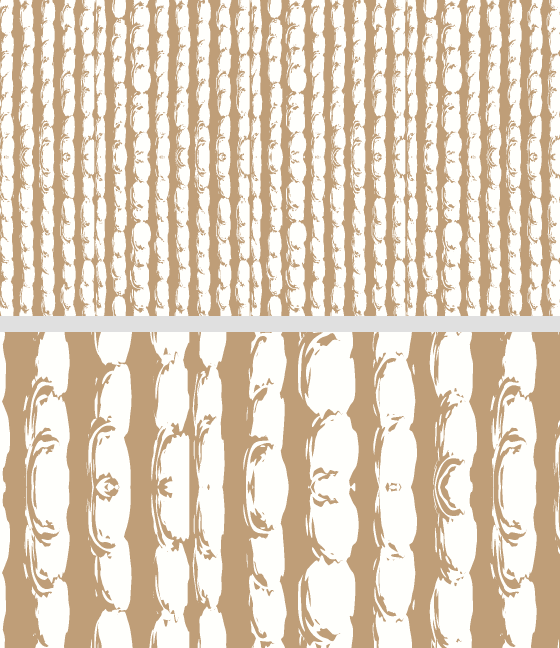
Top, the full canvas; bottom, a detail of the centre.
Reproduce this pattern procedurally as a Shadertoy shader.

```glsl
// Dry-brush vertical stripes, white on tan: a panel of eight uneven strokes
// repeats across and mirrors about the middle. Each stroke is a stack of
// overlapping dabs, every dab cutting a bristly crescent into the one above.

const vec3 GROUND = vec3(0.75, 0.62, 0.47);
const vec3 PAINT = vec3(1.0, 1.0, 0.99);

const float PANEL_WIDTH = 0.4926;  // all lengths in canvas heights
const float PANEL_START = 0.298;
const float MIRROR_Y = 0.503;
const float DAB_PITCH = 0.067;
const float DAB_SQUASH = 1.6;      // dab height is about 1.25 pitches
const float DAB_ROUNDNESS = 2.4;   // superellipse exponent
const float WOBBLE = 0.006;        // sideways drift of a stroke
const float BRISTLES = 8.0;        // bristle lines per half width
const int SAMPLES = 3;             // antialiasing grid per axis

// Stroke centre, half width, dryness
const int STROKES = 8;
const vec3 STROKE[STROKES] = vec3[](
    vec3(0.021, 0.0155, 0.9), vec3(0.081, 0.0210, 0.8),
    vec3(0.148, 0.0270, 0.2), vec3(0.215, 0.0210, 0.5),
    vec3(0.281, 0.0195, 0.4), vec3(0.347, 0.0195, 0.3),
    vec3(0.412, 0.0195, 0.4), vec3(0.475, 0.0195, 0.5));

vec2 hash2(vec2 p) {
    vec3 q = fract(p.xyx * vec3(0.1031, 0.1030, 0.0973));
    q += dot(q, q.yzx + 33.33);
    return fract((q.xx + q.yz) * q.zy);
}

float cornerSlope(vec2 cell, vec2 offset) {
    return dot(hash2(cell) * 2.0 - 1.0, offset);
}

// Gradient noise, roughly -0.7 to 0.7
float gradientNoise(vec2 p) {
    vec2 i = floor(p), f = fract(p);
    vec2 u = f * f * f * (f * (f * 6.0 - 15.0) + 10.0);
    vec2 e = vec2(1.0, 0.0);
    float low = mix(cornerSlope(i, f), cornerSlope(i + e, f - e), u.x);
    float high = mix(cornerSlope(i + e.yx, f - e.yx),
                     cornerSlope(i + 1.0, f - 1.0), u.x);
    return 1.2 * mix(low, high, u.y);
}

// Paint of one stroke; q.x in half widths, q.y in dab pitches
float strokePaint(vec2 q, float id, float dryness) {
    float paint = 0.0;
    float row = floor(q.y);
    for (int k = 1; k >= -1; k--) {
        vec2 dabId = vec2(id * 7.0 + 3.0, row + float(k) + 40.0);
        vec2 jitter = hash2(dabId) - 0.5;
        vec2 traits = hash2(dabId + 91.0);
        vec2 seed = dabId * 13.7;

        vec2 centre = vec2(0.24 * jitter.x, row + float(k) + 0.5 + 0.3 * jitter.y);
        vec2 d = (q - centre) * vec2(1.0, DAB_SQUASH);
        vec2 a = pow(abs(d) + 1e-4, vec2(DAB_ROUNDNESS));
        float r = pow(a.x + a.y, 1.0 / DAB_ROUNDNESS);
        float angle = atan(d.y, -d.x);

        // Solid body, drawn in on the upper left where the brush lifts
        float lift = smoothstep(0.1, 0.9, dot(d / (length(d) + 1e-4), vec2(-0.83, 0.56)));
        float dry = clamp(dryness + traits.y - 0.5, 0.0, 1.0);
        float ragged = gradientNoise(vec2(q.x * 4.5, q.y * 3.0) + seed);
        float edge = 1.0 - lift * mix(0.12, 0.45, dry)
                   + ragged * mix(0.12, 0.3, smoothstep(0.0, 0.8, d.y));

        // Crescent of loose bristle marks around the lift
        float gap = lift * mix(0.2, 0.6, traits.x);
        float bristle = gradientNoise(vec2(angle * 1.3, r * BRISTLES) + seed.yx);
        if (r < edge + gap) paint = step(mix(0.03, 0.12, dry), bristle);
        if (r < edge) paint = 1.0;
    }
    return paint;
}

// Paint at a point, in canvas heights
float panelPaint(vec2 p) {
    float x = mod(p.x - PANEL_START, PANEL_WIDTH);
    float y = abs(p.y - MIRROR_Y);
    float paint = 0.0;
    for (int i = 0; i < STROKES; i++) {
        vec3 stroke = STROKE[i];
        float offset = x - stroke.x;
        if (abs(offset) > 1.7 * stroke.y) continue;
        float id = float(i);
        offset -= WOBBLE * gradientNoise(vec2(y * 9.0, id * 5.3 + 0.5));
        vec2 q = vec2(offset / stroke.y, y / DAB_PITCH + hash2(vec2(id, 5.0)).x);
        paint = max(paint, strokePaint(q, id, stroke.z));
    }
    return paint;
}

void mainImage(out vec4 fragColor, in vec2 fragCoord) {
    float coverage = 0.0;
    for (int j = 0; j < SAMPLES; j++)
        for (int i = 0; i < SAMPLES; i++) {
            vec2 subpixel = (vec2(i, j) + 0.5) / float(SAMPLES) - 0.5;
            coverage += panelPaint((fragCoord + subpixel) / iResolution.y);
        }
    coverage /= float(SAMPLES * SAMPLES);
    fragColor = vec4(mix(GROUND, PAINT, coverage), 1.0);
}
```
